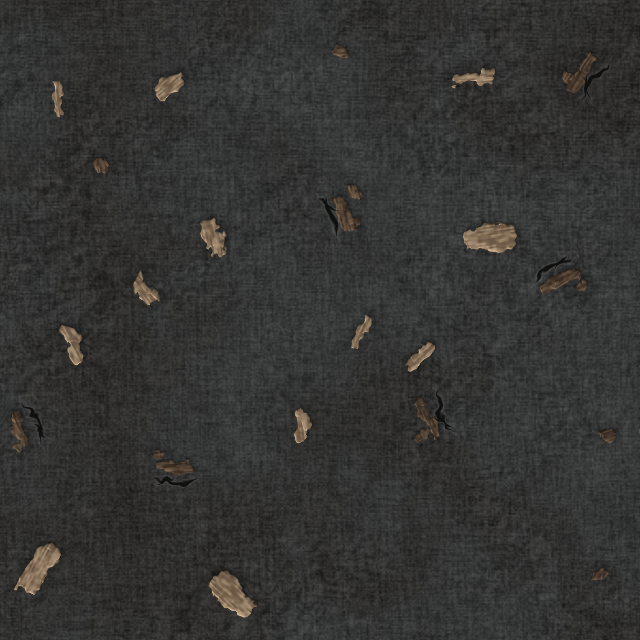
Give the GLSL for this texture, as a Shadertoy shader.

```glsl
// Dark worn cloth with a fine weave, torn chips of bare tan wood and small cracks.

const vec3 CLOTH_TINT = vec3(0.985, 1.01, 1.0);
const vec3 WARM_TINT = vec3(1.015, 1.0, 0.97);
const vec3 WOOD_DARK = vec3(0.22, 0.17, 0.135);
const vec3 WOOD_MID = vec3(0.40, 0.325, 0.255);
const vec3 WOOD_LIGHT = vec3(0.66, 0.57, 0.46);
const vec3 CRACK_COLOR = vec3(0.06, 0.06, 0.055);
const float CLOTH_LEVEL = 0.200;
const float MOTTLE = 0.105;
const float THREAD = 0.05;
const float GRAIN = 0.075;
const float SPECKLE = 0.075;
const float CELLS = 5.0;         // chip cells across the canvas
const float CHIP_DENSITY = 0.84; // share of cells that hold a chip
const float RIM = 0.0024;        // width of the torn edge

float hash(vec2 p) {
    return fract(sin(dot(p, vec2(127.1, 311.7))) * 43758.5453);
}

float noise(vec2 p) {
    vec2 i = floor(p), f = fract(p);
    f = f * f * (3.0 - 2.0 * f);
    float low = mix(hash(i), hash(i + vec2(1, 0)), f.x);
    float high = mix(hash(i + vec2(0, 1)), hash(i + vec2(1, 1)), f.x);
    return mix(low, high, f.y);
}

float fbm(vec2 p) {
    float sum = 0.0, amp = 0.5;
    for (int i = 0; i < 5; i++) {
        sum += amp * noise(p);
        p = mat2(0.8, 0.6, -0.6, 0.8) * p * 2.1 + 7.3;
        amp *= 0.62;
    }
    return sum / 1.195;
}

mat2 rotation(float a) {
    return mat2(cos(a), sin(a), -sin(a), cos(a));
}

// Woven ground: mottling, worn speckle, crossed threads and grain
vec3 cloth(vec2 p) {
    float cloud = fbm(p * 6.0 + 3.0);
    float worn = smoothstep(0.35, 0.7, noise(p * 9.0 + 40.0));
    float speckle = noise(p * 125.0 + 4.0 * noise(p * 60.0)) - 0.5;
    float warp = noise(p * vec2(390.0, 50.0)) - 0.5;
    float weft = noise(p * vec2(50.0, 390.0) + 60.0) - 0.5;
    float grain = noise(p * 340.0 + 20.0) - 0.5;
    float level = CLOTH_LEVEL + MOTTLE * (cloud - 0.5) + THREAD * (warp + weft);
    level += GRAIN * grain + SPECKLE * (0.25 + 0.75 * worn) * speckle;
    return level * mix(WARM_TINT, CLOTH_TINT, smoothstep(0.3, 0.6, cloud));
}

// Ragged bar with tapered ends and bites taken out of its border
float raggedBar(vec2 q, vec2 halfSize, float seed) {
    vec2 bend = vec2(noise(q * 34.0 + seed), noise(q * 34.0 + seed + 19.0)) - 0.5;
    vec2 fray = vec2(noise(q * 170.0 + seed), noise(q * 170.0 + seed + 31.0)) - 0.5;
    float bite = smoothstep(0.6, 0.68, noise(q * 80.0 + seed + 5.0));
    q += bend * 0.016 + fray * 0.006;
    float r = halfSize.y * 0.6;
    float taper = 0.3 * halfSize.y * abs(q.x) / halfSize.x;
    return length(max(abs(q) - halfSize + r, 0.0)) - r + taper + 0.004 * bite;
}

// Kind 0: large, 1: medium, 2: strip with splinters, 3: small
float chipDistance(vec2 q, int kind, float seed) {
    if (kind == 0) return raggedBar(q, vec2(0.049, 0.023), seed);
    if (kind == 1) return raggedBar(q, vec2(0.033, 0.0125), seed);
    if (kind == 3) return raggedBar(q, vec2(0.015, 0.013), seed);
    float strip = raggedBar(q, vec2(0.034, 0.0105), seed);
    float splinter = raggedBar(q - vec2(0.020, -0.020), vec2(0.013, 0.010), seed + 3.0);
    return min(strip, splinter);
}

// Tapered wavy crack with a short fork
float crackDistance(vec2 q, float seed) {
    float wave = 0.005 * sin(q.x * 75.0 + seed) + 0.010 * (noise(q * 110.0 + seed) - 0.5);
    float along = q.x / 0.034;
    float main = abs(q.y - 0.024 - wave) - 0.0034 * (1.0 - along * along);
    float reach = (q.x - 0.016) / 0.013;
    float fork = abs(q.y - 0.012 - 0.7 * q.x - wave) - 0.0026 * (1.0 - reach * reach);
    return min(main, fork);
}

void mainImage(out vec4 fragColor, in vec2 fragCoord) {
    vec2 p = fragCoord / iResolution.y;
    float aa = 0.8 / iResolution.y;
    vec3 color = cloth(p);
    vec2 home = floor(p * CELLS);

    // Scattered chips from this cell and its neighbours
    for (int j = -1; j <= 1; j++)
    for (int i = -1; i <= 1; i++) {
        vec2 cell = home + vec2(i, j);
        if (hash(cell + 3.7) > CHIP_DENSITY) continue;
        vec2 jitter = vec2(hash(cell + 11.3), hash(cell + 23.9));
        vec2 offset = p - (cell + mix(vec2(0.12), vec2(0.88), jitter)) / CELLS;
        if (length(offset) > 0.085) continue;

        float seed = 50.0 * hash(cell + 31.1);
        float pick = hash(cell + 47.7);
        int kind = pick < 0.06 ? 0 : pick < 0.42 ? 1 : pick < 0.74 ? 2 : 3;
        mat2 turn = rotation(6.2832 * hash(cell + 59.3));
        vec2 q = turn * offset;
        float d = chipDistance(q, kind, seed);
        float above = chipDistance(turn * (offset + vec2(0.001, 0.002)), kind, seed);
        float slope = clamp((above - d) / 0.0022, -1.0, 1.0);
        float rim = exp(-abs(d) / RIM);

        // Frayed cloth lip and soft shadow around the hole
        color *= 1.0 - 0.35 * exp(-max(d, 0.0) / 0.005);
        color += 0.15 * rim * max(-slope, 0.0) * vec3(1.0, 0.9, 0.75);

        // Fibrous wood, shaded as a shallow recess
        float fibre = 0.6 * noise(q * vec2(60.0, 380.0) + seed) + 0.4 * noise(q * 190.0);
        fibre = smoothstep(0.15, 0.85, fibre);
        vec3 pale = mix(WOOD_MID, WOOD_LIGHT, 0.05 + 0.9 * fibre);
        vec3 brown = mix(WOOD_DARK, WOOD_MID, fibre);
        vec3 wood = kind < 2 ? pale : brown;
        wood *= 1.0 - 0.55 * slope * rim;
        color = mix(color, wood, smoothstep(aa, -aa, d));

        if (kind == 2) {
            float crack = crackDistance(q, seed);
            color += 0.06 * exp(-abs(crack - 0.002) / 0.0015);
            color = mix(color, CRACK_COLOR, smoothstep(aa, -aa, crack));
        }
    }
    fragColor = vec4(clamp(color, 0.0, 1.0), 1.0);
}
```
